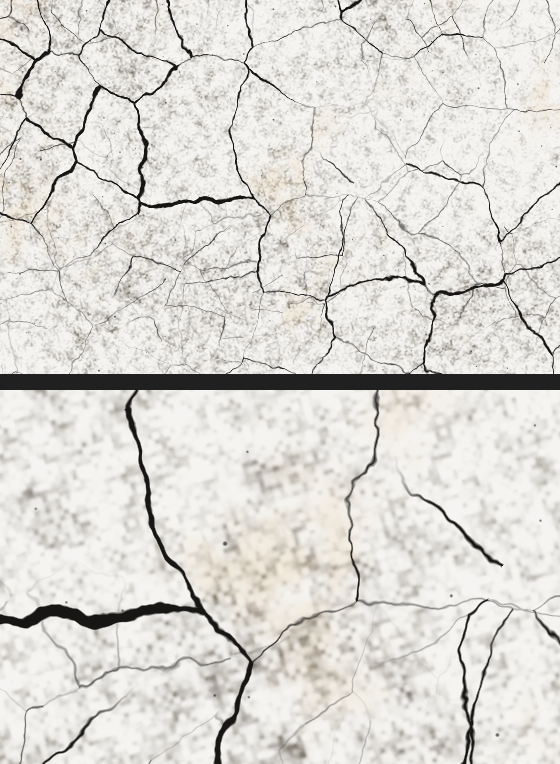
Top: the whole. Bottom: its middle third, enlarged.
Give the GLSL for this texture, as a Shadertoy shader.

```glsl
// Pale sun-dried clay, stained and grainy, split by a branching net of dark cracks.

const vec3 CLAY = vec3(0.962, 0.958, 0.948);
const vec3 CRACK = vec3(0.09, 0.088, 0.082);
const vec3 STAIN_ABSORB = vec3(0.95, 1.0, 1.06);
const vec3 OCHRE_ABSORB = vec3(0.015, 0.04, 0.08);
const float STAIN_DEPTH = 0.75;

// Plates per canvas height, and half widths in canvas heights
const float MAIN_SCALE = 4.7;
const float MAIN_WIDTH = 0.0052;
const float BRANCH_SCALE = 7.5;
const float BRANCH_WIDTH = 0.0013;
const float HAIR_SCALE = 13.0;
const float HAIR_WIDTH = 0.0006;
const float EDGE_BLUR = 0.0016;
const float PIT_SCALE = 24.0;
const float PIT_SHARE = 0.16;
const mat2 TURN = mat2(0.8, 0.6, -0.6, 0.8);

float hash(vec2 p) {
    vec3 v = fract(p.xyx * 0.1031);
    v += dot(v, v.yzx + 33.33);
    return fract((v.x + v.y) * v.z);
}

vec2 hash2(vec2 p) {
    return vec2(hash(p + 17.0), hash(p + 71.0));
}

float noise(vec2 p) {
    vec2 i = floor(p), f = fract(p);
    f = f * f * (3.0 - 2.0 * f);
    return mix(mix(hash(i), hash(i + vec2(1, 0)), f.x),
               mix(hash(i + vec2(0, 1)), hash(i + vec2(1, 1)), f.x), f.y);
}

float fbm(vec2 p) {
    float sum = 0.0, amp = 0.5;
    for (int i = 0; i < 4; i++) {
        sum += amp * noise(p);
        p = 2.0 * TURN * p + 9.7;
        amp *= 0.5;
    }
    return sum / 0.9375;
}

vec2 fbm2(vec2 p) {
    return vec2(fbm(p), fbm(p + 43.0)) - 0.5;
}

vec2 seedOf(vec2 id) {
    return id + 0.08 + 0.84 * hash2(id);
}

// Coverage of a line that stays true when thinner than its blur
float stroke(float dist, float halfWidth, float blur) {
    float edge = clamp((max(halfWidth, 0.5 * blur) - dist) / blur + 0.5, 0.0, 1.0);
    return edge * min(1.0, 2.0 * halfWidth / blur);
}

// Borders of Voronoi plates; each border has its own width, some are closed
float cracks(vec2 p, float scale, float halfWidth, float keep, float blur) {
    vec2 q = p * scale, base = floor(q), home = base;
    float best = 1e3;
    for (int j = -1; j <= 1; j++)
    for (int i = -1; i <= 1; i++) {
        vec2 id = base + vec2(i, j);
        float d = distance(q, seedOf(id));
        if (d < best) { best = d; home = id; }
    }
    vec2 a = seedOf(home);
    float ink = 0.0;
    for (int j = -2; j <= 2; j++)
    for (int i = -2; i <= 2; i++) {
        if (i == 0 && j == 0) continue;
        vec2 id = home + vec2(i, j);
        vec2 b = seedOf(id);
        float dist = dot(0.5 * (a + b) - q, normalize(b - a)) / scale;
        float open = clamp((hash(home + id + 5.0) - 1.0 + keep) / keep, 0.0, 1.0);
        float width = halfWidth * (0.18 * step(0.001, open) + 0.82 * pow(open, 1.6));
        ink = max(ink, stroke(dist, width, blur));
    }
    return ink;
}

// Sparse round pinholes
float pits(vec2 p, float blur) {
    vec2 id = floor(p * PIT_SCALE);
    vec2 centre = (id + 0.2 + 0.6 * hash2(id + 3.0)) / PIT_SCALE;
    float radius = mix(0.0008, 0.0026, pow(hash(id + 29.0), 3.0));
    float present = step(hash(id + 53.0), PIT_SHARE);
    return present * stroke(distance(p, centre), radius, blur);
}

void mainImage(out vec4 fragColor, in vec2 fragCoord) {
    float px = 1.0 / iResolution.y;
    float blur = max(px, EDGE_BLUR);
    vec2 p = fragCoord * px + 4.0;
    vec2 turned = TURN * p;

    // Stained, speckled surface
    float broad = fbm(p * 2.6 + 11.0);
    float grain = fbm(turned * 48.0);
    float fine = noise(TURN * turned * 190.0);
    float soil = 0.46 * (broad - 0.5) + 0.68 * (grain - 0.5) + 0.46 * (fine - 0.5);
    float stain = STAIN_DEPTH * pow(clamp((soil + 0.25) / 0.9, 0.0, 1.0), 2.5);
    float ochre = smoothstep(0.48, 0.78, fbm(turned * 4.5 + 31.0))
                * smoothstep(0.3, 0.7, fbm(turned * 24.0 + 5.0));
    vec3 color = CLAY - stain * STAIN_ABSORB - ochre * OCHRE_ABSORB;
    color *= 1.0 - 0.6 * pits(p, blur);

    // Crack layers, bent and roughened by noise
    vec2 jag = 0.024 * fbm2(turned * 27.0);
    vec2 bent = p + 0.13 * fbm2(p * 3.0) + jag;
    float swell = mix(0.18, 1.0, smoothstep(0.25, 0.75, noise(turned * 2.7 + 7.0)));
    swell *= 0.6 + 0.8 * noise(p * 45.0);
    float ink = cracks(bent, MAIN_SCALE, MAIN_WIDTH * swell, 0.94, blur);
    float branch = smoothstep(0.25, 0.5, noise(p * 4.0 + 19.0));
    ink = max(ink, branch * cracks(bent + 7.3, BRANCH_SCALE, BRANCH_WIDTH, 0.65, blur));
    float hair = smoothstep(0.45, 0.75, noise(p * 3.0 + 61.0));
    ink = max(ink, hair * cracks(bent + 13.1, HAIR_SCALE, HAIR_WIDTH, 0.55, blur));

    fragColor = vec4(mix(color, CRACK, ink), 1.0);
}
```
